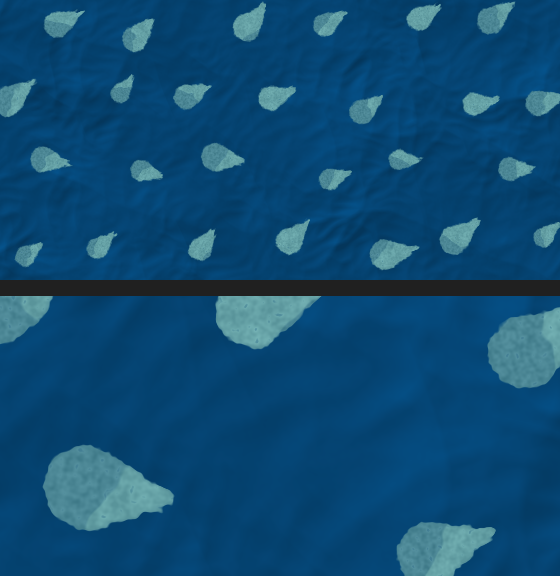
Top: the whole. Bottom: its middle third, enlarged.
A Shadertoy shader for this pattern:

```glsl
const vec3 DEEP_BLUE = vec3(0.016, 0.232, 0.392);
const vec3 BRIGHT_BLUE = vec3(0.020, 0.305, 0.515);
const vec3 PALE_WASH = vec3(0.46, 0.70, 0.705);
const vec3 MID_WASH = vec3(0.36, 0.59, 0.61);
const vec3 STAIN = vec3(0.27, 0.50, 0.565);
const vec3 FLECK = vec3(0.15, 0.38, 0.50);
const vec2 CELL = vec2(0.32, 0.265);

vec2 hash2(vec2 p) {
    vec3 h = fract(p.xyx * vec3(0.1031, 0.1030, 0.0973));
    h += dot(h, h.yzx + 33.33);
    return fract((h.xx + h.yz) * h.zy);
}

float gradientDot(vec2 corner, vec2 offset) {
    float angle = 6.2832 * hash2(corner).x;
    return dot(vec2(cos(angle), sin(angle)), offset);
}

float noise(vec2 p) {
    vec2 i = floor(p), f = p - i;
    vec2 u = f * f * f * (f * (f * 6.0 - 15.0) + 10.0);
    vec2 e = vec2(0.0, 1.0);
    float low = mix(gradientDot(i, f), gradientDot(i + e.yx, f - e.yx), u.x);
    float high = mix(gradientDot(i + e.xy, f - e.xy), gradientDot(i + e.yy, f - e.yy), u.x);
    return mix(low, high, u.y);
}

mat2 rotation(float a) {
    return mat2(cos(a), sin(a), -sin(a), cos(a));
}

// Folded noise: sharp valleys become paper creases
float paperHeight(vec2 p) {
    p += 0.05 * vec2(noise(p * 4.0 + 7.0), noise(p * 4.0 + 31.0));
    float height = 0.0, frequency = 2.3;
    for (int i = 0; i < 4; i++) {
        p = rotation(0.7) * p + 3.7;
        height += abs(noise(p * frequency * vec2(0.8, 1.25))) / frequency;
        frequency *= 1.9;
    }
    return height;
}

vec3 crumpledPaper(vec2 p) {
    vec2 lightStep = 0.009 * vec2(-0.55, 0.83);
    float slope = (paperHeight(p + lightStep) - paperHeight(p - lightStep)) / 0.018;
    float strength = 0.11 + 0.10 * smoothstep(-0.2, 0.4, noise(p * 2.5 + 11.0));
    vec2 g = (p - vec2(1.2, 0.68)) / vec2(0.6, 0.45);
    float tone = 0.34 + 0.20 * exp(-dot(g, g)) + 0.28 * noise(p * 1.8 + 4.0);
    tone += strength * slope + 0.05 * noise(p * 110.0);
    return mix(DEEP_BLUE, BRIGHT_BLUE, clamp(tone, -0.3, 1.25));
}

// Tapered capsule along x, round at the origin and narrow at the tip
float taperedCapsule(vec2 p, float baseRadius, float tipRadius, float len) {
    p.y = abs(p.y);
    float b = (baseRadius - tipRadius) / len;
    float a = sqrt(1.0 - b * b);
    float k = dot(p, vec2(a, -b));
    if (k < 0.0) return length(p) - baseRadius;
    if (k > a * len) return length(p - vec2(len, 0.0)) - tipRadius;
    return dot(p, vec2(b, a)) - baseRadius;
}

// Torn outline: bent body, rough rim and frayed tip
float petalDistance(vec2 p, vec2 seed, float bend) {
    vec2 q = p + vec2(0.036, 0.0);
    q.y -= bend * q.x * q.x;
    float fray = smoothstep(0.045, 0.085, q.x) * noise(q * vec2(25.0, 110.0) + seed);
    float rim = 0.005 * noise(p * 45.0 + seed) + 0.003 * noise(p * 140.0 + seed);
    return taperedCapsule(q, 0.039, 0.006, 0.080) + rim + 0.012 * fray;
}

// Mottled pigment with one crisp-edged darker wash
vec3 petalColour(vec2 p, vec2 seed, vec2 random) {
    float cloud = noise(p * 38.0 + seed);
    float grain = noise(p * 125.0 + seed) + 0.6 * noise(p * 210.0 - seed);
    vec3 colour = mix(MID_WASH, PALE_WASH, clamp(0.48 + 0.6 * cloud + 0.7 * grain, 0.0, 1.2));
    float angle = 2.0 + 3.8 * random.x;
    float border = dot(p, vec2(cos(angle), sin(angle))) + 0.022 * noise(p * 32.0 + seed + 9.0);
    float wash = smoothstep(-0.002, 0.003, border - mix(0.004, 0.034, random.y));
    colour = mix(colour, STAIN + 0.08 * grain, 0.75 * wash);
    return mix(colour, FLECK, 0.4 * smoothstep(0.4, 0.7, grain));
}

void mainImage(out vec4 fragColor, in vec2 fragCoord) {
    vec2 p = fragCoord / iResolution.y;
    float pixel = 1.0 / iResolution.y;
    vec3 colour = crumpledPaper(p);

    // Scatter one petal in each staggered cell
    vec2 home = floor(p / CELL);
    for (int y = -1; y <= 1; y++) {
        for (int x = -1; x <= 1; x++) {
            vec2 id = home + vec2(x, y);
            vec2 place = hash2(id + 21.0), form = hash2(id + 57.0), wash = hash2(id + 83.0);
            float stagger = 0.4 * mod(id.y, 2.0) - 0.2;
            vec2 centre = (id + 0.5 + vec2(stagger, 0.0) + (place - 0.5) * vec2(0.35, 0.32)) * CELL;
            float size = mix(0.86, 1.36, form.x * form.x * 0.5 + form.x * 0.5);
            float angle = mix(-0.25, 0.85, form.y);
            vec2 local = rotation(-angle) * (p - centre) / size;
            vec2 seed = id * 17.3;
            float d = petalDistance(local, seed, mix(-0.5, 2.5, wash.x)) * size;
            float cover = 1.0 - smoothstep(-pixel, pixel, d);
            vec3 pigment = petalColour(local, seed, wash);
            pigment = mix(pigment, STAIN, 0.35 * smoothstep(-0.005, 0.0, d));
            colour = mix(colour, pigment, 0.97 * cover);
        }
    }
    fragColor = vec4(colour, 1.0);
}
```
